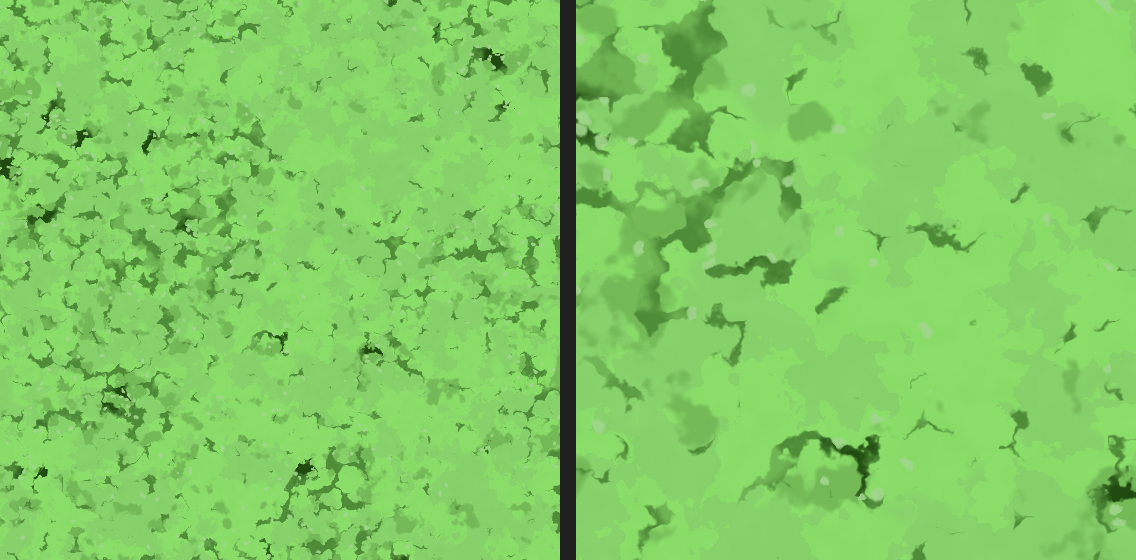
Left, the full canvas; right, a detail of the centre.
Write a three.js fragment shader that draws this texture.

```glsl
// Mossy ground cover: ragged two-tone green leaf patches with small dark gaps.
// Gaps are the places far from every jittered cell centre, bent by noise;
// scattered hollows crowd and deepen them, and a few pale flecks lie on top.

#define LEAF_CELLS vec2(37.0, 42.0)
#define PATCH_CELLS 24.0
#define PALE_CELLS 105.0
#define HOLLOW_CELLS 9.0
#define RAGGED 0.95
#define CLUMPING 0.65
#define GAP_LEVEL 0.69
#define GAP_SOFT 0.055
#define LIGHT_SHARE 0.46
#define PALE_SHARE 0.03

varying vec2 vUv;

const vec3 LEAF = vec3(0.53, 0.82, 0.42);
const vec3 BRIGHT_LEAF = vec3(0.54, 0.865, 0.41);
const vec3 SHADE = vec3(0.44, 0.71, 0.33);
const vec3 GAP = vec3(0.31, 0.55, 0.22);
const vec3 DEEP = vec3(0.12, 0.29, 0.06);
const vec3 PALE = vec3(0.63, 0.84, 0.55);

vec2 hash2(vec2 p) {
  vec3 q = fract(p.xyx * vec3(0.1031, 0.1030, 0.0973));
  q += dot(q, q.yzx + 33.33);
  return fract((q.xx + q.yz) * q.zy);
}

float noise(vec2 p) {
  vec2 i = floor(p), f = fract(p);
  f = f * f * (3.0 - 2.0 * f);
  float low = mix(hash2(i).x, hash2(i + vec2(1.0, 0.0)).x, f.x);
  float high = mix(hash2(i + vec2(0.0, 1.0)).x, hash2(i + 1.0).x, f.x);
  return mix(low, high, f.y);
}

float fbm(vec2 p) {
  float sum = 0.0, weight = 0.533;
  for (int k = 0; k < 4; k++) {
    sum += weight * noise(p);
    p = mat2(1.6, 1.2, -1.2, 1.6) * p + 17.3;
    weight *= 0.5;
  }
  return sum;
}

// Distance to the nearest jittered centre, and a random value of its cell.
vec2 cells(vec2 p) {
  vec2 home = floor(p), nearest = vec2(9.0, 0.0);
  for (int y = -1; y <= 1; y++) {
    for (int x = -1; x <= 1; x++) {
      vec2 cell = home + vec2(float(x), float(y));
      float d = distance(p, cell + hash2(cell));
      if (d < nearest.x) nearest = vec2(d, hash2(cell + 71.7).y);
    }
  }
  return nearest;
}

// Sparse soft hollows of varied strength and width.
float hollows(vec2 p) {
  vec2 home = floor(p);
  float sum = 0.0;
  for (int y = -1; y <= 1; y++) {
    for (int x = -1; x <= 1; x++) {
      vec2 cell = home + vec2(float(x), float(y));
      vec2 kind = hash2(cell + 213.1);
      vec2 offset = (p - cell - hash2(cell + 5.9)) * vec2(0.85, 1.0);
      float width = mix(0.1, 0.25, kind.y);
      sum += smoothstep(0.5, 1.0, kind.x) * exp(-dot(offset, offset) / (width * width));
    }
  }
  return min(sum, 1.0);
}

void main() {
  // Ragged outlines shared by every layer
  vec2 bend = vec2(fbm(vUv * 75.0), fbm(vUv * 75.0 + 43.7)) - 0.5;
  vec2 ragged = bend * RAGGED;
  float hollow = hollows(vUv * HOLLOW_CELLS + bend * 0.3);
  float clump = fbm(vUv * 7.0 + 3.1) - 0.5;

  // Two-tone leaf patches
  float patchTone = cells(vUv * PATCH_CELLS + ragged * 1.3).y;
  patchTone += 0.8 * (fbm(vUv * 12.0 + 9.4) - 0.5);
  float light = smoothstep(-0.04, 0.04, patchTone - 1.0 + LIGHT_SHARE);
  vec3 color = mix(LEAF, BRIGHT_LEAF, light);
  color += 0.025 * (fbm(vUv * 60.0 + 27.0) - 0.5);

  // Faint smudges of shade, stronger around hollows
  float smudge = fbm(vUv * 32.0 + 61.0) + 0.25 * clump + 0.22 * hollow;
  color = mix(color, SHADE, 0.85 * smoothstep(0.63, 0.73, smudge));

  // Dark gaps between leaves
  float openness = cells(vUv * LEAF_CELLS + ragged).x + CLUMPING * clump + 0.26 * hollow;
  float gap = smoothstep(GAP_LEVEL - GAP_SOFT, GAP_LEVEL + GAP_SOFT, openness);
  float depth = smoothstep(0.3, 0.52, fbm(vUv * 38.0 + 88.0) + 0.2 * hollow);
  vec3 gapColor = mix(SHADE, GAP, depth);
  gapColor = mix(gapColor, DEEP, smoothstep(0.15, 0.75, hollow + 0.5 * (openness - 0.8)));
  color = mix(color, gapColor, gap);

  // Rare pale flecks, mostly near hollows
  vec2 fleck = cells(vUv * PALE_CELLS + ragged * 1.2);
  float chosen = step(fleck.y, PALE_SHARE + 0.12 * clump + 0.2 * hollow);
  color = mix(color, PALE, 0.9 * chosen * (1.0 - smoothstep(0.25, 0.5, fleck.x)));

  gl_FragColor = vec4(color, 1.0);
}
```
